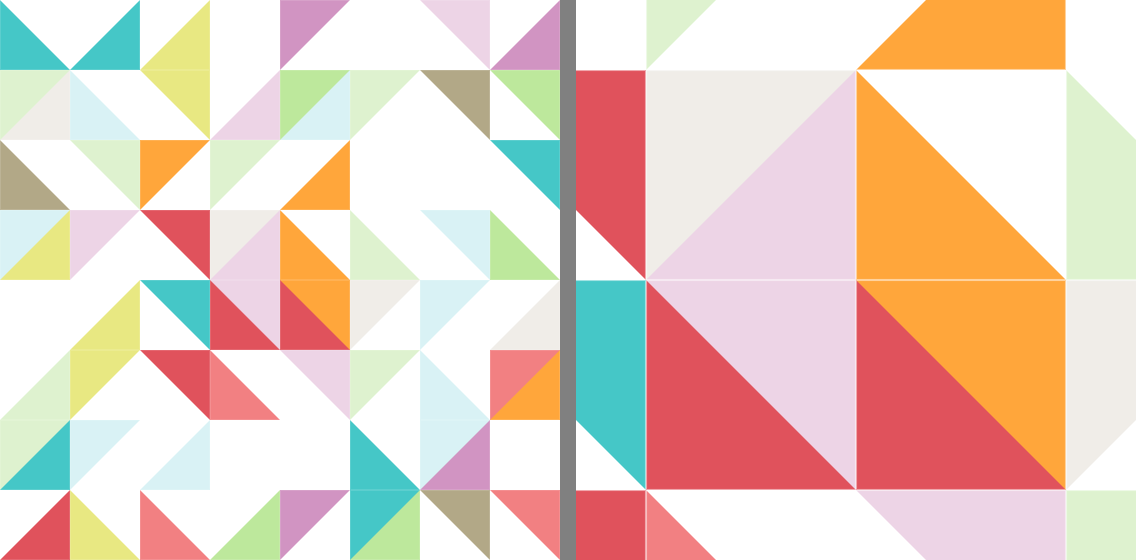
Left, the full canvas; right, a detail of the centre.
Write a Shadertoy shader that draws this pattern.

```glsl
// Patchwork of half-square triangles in bright and pastel colours on white.
#define TILES 8             // tiles across and down, a power of two
#define EMPTY_TILES 8       // tiles left blank
#define DOUBLE_TILES 10     // tiles with both halves coloured
#define SEED 23             // layout variation
#define SEAM_WIDTH 0.010    // pale hairline between tiles, in tile widths
#define SEAM_STRENGTH 0.5
#define GROUND vec3(1.0)

const int CELLS = TILES * TILES;
const int SINGLE_END = CELLS - DOUBLE_TILES;
const int TRIANGLES = CELLS - EMPTY_TILES + DOUBLE_TILES;
const int COLOURS = 12;

const vec3 PALETTE[COLOURS] = vec3[COLOURS](
    vec3(0.91, 0.91, 0.51),  // yellow
    vec3(0.87, 0.95, 0.81),  // pale green
    vec3(1.00, 0.65, 0.23),  // orange
    vec3(0.27, 0.78, 0.78),  // teal
    vec3(0.95, 0.50, 0.51),  // coral
    vec3(0.88, 0.32, 0.36),  // red
    vec3(0.74, 0.91, 0.61),  // green
    vec3(0.82, 0.58, 0.76),  // mauve
    vec3(0.93, 0.83, 0.90),  // pink
    vec3(0.85, 0.95, 0.96),  // pale blue
    vec3(0.70, 0.66, 0.53),  // khaki
    vec3(0.94, 0.93, 0.91)   // cream
);
// How many triangles use each colour; the sum is TRIANGLES.
const int COUNTS[COLOURS] = int[COLOURS](6, 8, 5, 7, 4, 5, 5, 4, 6, 9, 3, 4);

// Reorders the cell indices; every index appears exactly once.
int shuffle(int index, int seed) {
    for (int i = 0; i < 4; i++) {
        index = (index * 29 + seed + 11 * i) & (CELLS - 1);
        index ^= index >> 3;
    }
    return index;
}

// Deals colours from a deck that holds each one COUNTS times.
vec3 dealColour(int card) {
    card = (card * 25) % TRIANGLES;
    int colour = 0;
    while (colour < COLOURS - 1 && card >= COUNTS[colour]) {
        card -= COUNTS[colour];
        colour++;
    }
    return PALETTE[colour];
}

void mainImage(out vec4 fragColor, in vec2 fragCoord) {
    float scale = float(TILES) / min(iResolution.x, iResolution.y);
    vec2 grid = fragCoord * scale;
    vec2 p = fract(grid);
    ivec2 cell = ivec2(floor(grid)) & (TILES - 1);
    int index = cell.y * TILES + cell.x;

    // Hairline seam along the tile border.
    vec2 border = min(p, 1.0 - p);
    float seamDistance = min(border.x, border.y) - 0.5 * SEAM_WIDTH;
    float seam = clamp(0.5 - seamDistance / scale, 0.0, 1.0);
    seam *= min(1.0, SEAM_WIDTH / scale) * SEAM_STRENGTH;

    // Turn the tile so the first triangle sits in one of four corners.
    int turn = shuffle(index, SEED + 18) >> 2;
    if ((turn & 1) != 0) p.x = 1.0 - p.x;
    if ((turn & 2) != 0) p.y = 1.0 - p.y;
    float diagonal = (p.x + p.y - 1.0) * 0.7071;
    float firstHalf = clamp(0.5 - diagonal / scale, 0.0, 1.0);

    // The rank decides between a blank, single or double tile.
    int rank = shuffle(index, SEED);
    vec3 first = GROUND;
    vec3 second = GROUND;
    if (rank >= EMPTY_TILES) first = dealColour(rank - EMPTY_TILES);
    if (rank >= SINGLE_END) second = dealColour(rank - EMPTY_TILES + DOUBLE_TILES);

    vec3 colour = mix(second, first, firstHalf);
    fragColor = vec4(mix(colour, GROUND, seam), 1.0);
}
```
